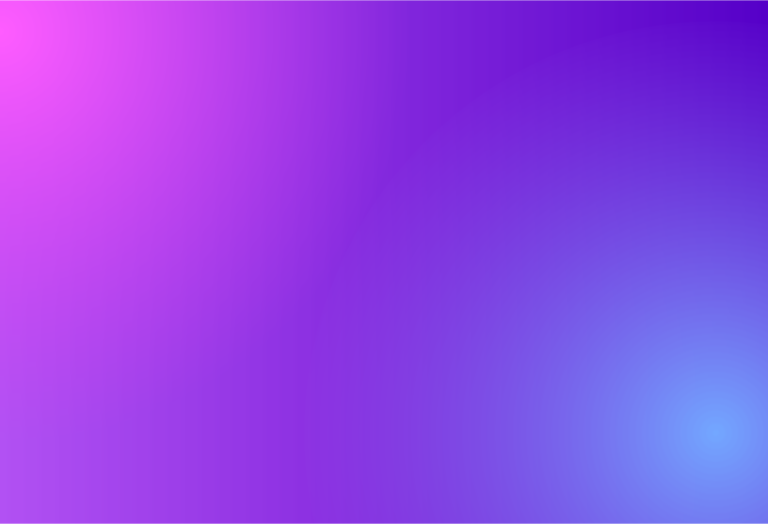
A WebGL 1 fragment shader for this background:

```glsl
precision highp float;

uniform vec2 u_resolution;

const vec3 VIOLET = vec3(0.698, 0.318, 0.953);
const vec3 INDIGO = vec3(0.333, 0.0, 0.784);
const vec3 PINK = vec3(1.0, 0.361, 1.0);
const vec3 ORCHID = vec3(0.835, 0.235, 0.941);
const vec3 SKY = vec3(0.451, 0.655, 1.0);
const vec3 LILAC = vec3(0.56, 0.44, 0.94);

// Ramp divided into flat bands whose borders are softened
float banded(float t, float count, float softness) {
  float s = t * count;
  return (floor(s) + smoothstep(0.5 - softness, 0.5 + softness, fract(s))) / count;
}

// Radial glow from core to fringe colour, fading down to a faint rim
vec3 addGlow(vec3 base, vec2 p, vec2 center, float radius,
             vec3 core, vec3 fringe, float rimLevel, float blur) {
  float d = distance(p, center);
  float t = banded(clamp(d / radius, 0.0, 1.0), 64.0, 0.3);
  float inside = 1.0 - smoothstep(radius - blur, radius + blur, d);
  return mix(base, mix(core, fringe, t), mix(1.0, rimLevel, t) * inside);
}

void main() {
  vec2 uv = gl_FragCoord.xy / u_resolution;
  float aspect = u_resolution.x / u_resolution.y;
  vec2 p = vec2(uv.x * aspect, uv.y);
  float blur = 1.0 / u_resolution.y;

  // Horizontal base gradient
  vec3 color = mix(VIOLET, INDIGO, banded(uv.x, 48.0, 0.3));

  // Pink glow in the upper left
  vec2 pinkCenter = vec2(0.0, 0.94);
  color = addGlow(color, p, pinkCenter, 0.785, PINK, ORCHID, 0.0, blur);

  // Blue glow in the lower right, with a faint visible rim
  vec2 skyCenter = vec2(0.932 * aspect, 0.174);
  color = addGlow(color, p, skyCenter, 0.785, SKY, LILAC, 0.03, blur);

  // Thin light edge along the top and bottom
  float edgeDistance = min(uv.y, 1.0 - uv.y);
  color = mix(color, vec3(1.0), 0.3 * (1.0 - smoothstep(0.001, 0.003, edgeDistance)));

  gl_FragColor = vec4(color, 1.0);
}
```
